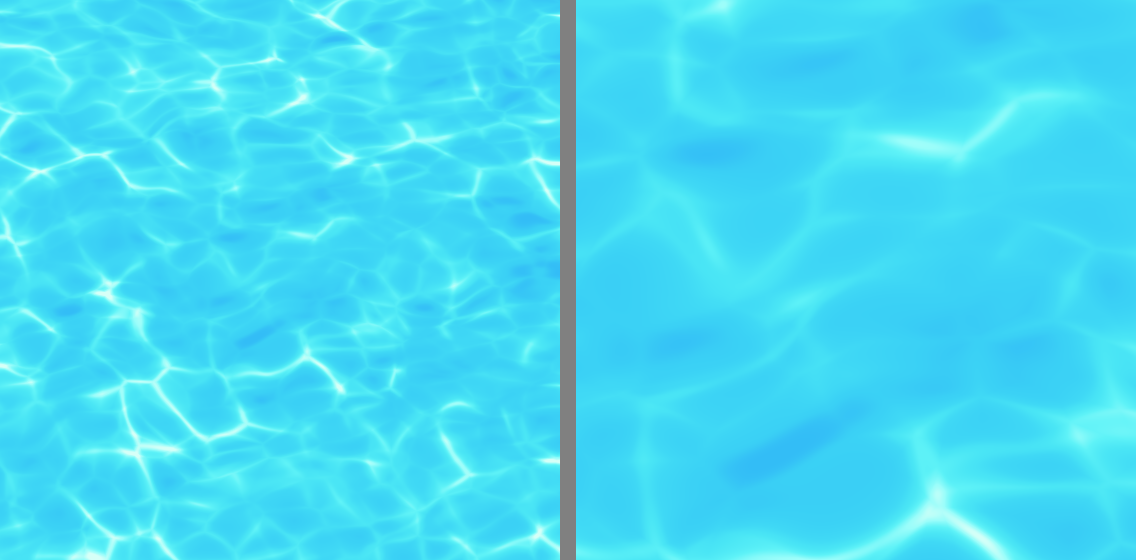
Left, the full canvas; right, a detail of the centre.
Reproduce this texture procedurally as a WebGL 1 fragment shader.

```glsl
precision highp float;
// Sunlit pool water: a soft slanted net of caustic light over clear cyan.
uniform vec2 u_resolution;

// Water colours, from shaded to glinting
const vec3 DEEP   = vec3(0.20, 0.74, 0.965);
const vec3 SHADE  = vec3(0.23, 0.82, 0.96);
const vec3 BODY   = vec3(0.25, 0.85, 0.96);
const vec3 BRIGHT = vec3(0.29, 0.90, 0.96);
const vec3 GLOW   = vec3(0.37, 0.95, 0.97);
const vec3 CREST  = vec3(0.59, 0.99, 0.98);
const vec3 GLINT  = vec3(0.84, 1.00, 0.97);

// Directions of the two families of light lines
const vec2 SHALLOW_DIR = vec2(0.95, 0.28);
const vec2 STEEP_DIR   = vec2(0.52, -0.85);

const vec2  NET_SCALE   = vec2(7.5, 8.0);   // large cells per canvas
const vec2  FINE_SCALE  = vec2(13.0, 19.0); // small cells per canvas
const float JITTER      = 0.72;
const float BASE_TONE   = 0.13;
const float NET_GAIN    = 0.70;
const float FINE_GAIN   = 0.46;
const float CORE_GAIN   = 0.60;
const float KNOT_GAIN   = 0.50;
const float MOTTLE_GAIN = 0.75;
const float STREAK_GAIN = 0.26;
const float CORE_WIDTH  = 0.040;
const float GLOW_FALL   = 7.0;
const float SHOULDER    = 0.55; // tone above which highlights are compressed
const float SQUEEZE     = 0.40;

float hash(vec2 p) {
  return fract(sin(dot(p, vec2(127.1, 311.7))) * 43758.5453);
}

vec2 hash2(vec2 p) {
  return vec2(hash(p), hash(p + vec2(37.3, 17.9)));
}

float noise(vec2 p) {
  vec2 i = floor(p);
  vec2 f = fract(p);
  f = f * f * f * (f * (f * 6.0 - 15.0) + 10.0);
  return mix(mix(hash(i), hash(i + vec2(1.0, 0.0)), f.x),
             mix(hash(i + vec2(0.0, 1.0)), hash(i + vec2(1.0)), f.x), f.y);
}

float fbm(vec2 p) {
  float sum = 0.0;
  float amp = 0.55;
  for (int i = 0; i < 3; i++) {
    sum += amp * noise(p);
    p = mat2(0.8, 0.6, -0.6, 0.8) * p * 2.1 + 11.3;
    amp *= 0.5;
  }
  return sum;
}

vec2 warp(vec2 p) {
  return vec2(noise(p), noise(p + vec2(53.1, 29.7))) - 0.5;
}

// Coordinates along the two line directions
vec2 slant(vec2 p) {
  vec2 a = SHALLOW_DIR;
  vec2 b = STEEP_DIR;
  return vec2(p.x * b.y - p.y * b.x, a.x * p.y - a.y * p.x) / (a.x * b.y - a.y * b.x);
}

// Distance to the border between jittered cells
float cellEdge(vec2 p) {
  vec2 cell = floor(p);
  float nearest = 9.0;
  float second = 9.0;
  for (int y = -1; y <= 1; y++) {
    for (int x = -1; x <= 1; x++) {
      vec2 c = cell + vec2(float(x), float(y));
      float d = length(c + 0.5 + JITTER * (hash2(c) - 0.5) - p);
      second = min(second, max(nearest, d));
      nearest = min(nearest, d);
    }
  }
  return 0.5 * (second - nearest);
}

float glow(float edge) {
  return exp(-GLOW_FALL * (sqrt(edge * edge + 0.0006) - 0.0245));
}

// Patchy strength that breaks the lines into short bright runs
float patchiness(vec2 p) {
  return smoothstep(0.32, 0.78, 0.5 * (noise(p * 7.0) + noise(p * 17.0 + 31.0)));
}

vec3 waterColor(float t) {
  vec3 c = mix(DEEP, SHADE, smoothstep(-0.1, 0.2, t));
  c = mix(c, BODY, clamp((t - 0.2) * 5.0, 0.0, 1.0));
  c = mix(c, BRIGHT, clamp((t - 0.4) * 5.0, 0.0, 1.0));
  c = mix(c, GLOW, clamp((t - 0.6) * 5.0, 0.0, 1.0));
  c = mix(c, CREST, clamp((t - 0.8) * 4.0, 0.0, 1.0));
  return mix(c, GLINT, smoothstep(1.0, 1.4, t));
}

void main() {
  vec2 uv = gl_FragCoord.xy / u_resolution.y;

  // Mild perspective, then bending by the ripples
  vec2 p = vec2(uv.x, uv.y * (0.85 + 0.3 * uv.y));
  p += 0.05 * warp(p * 5.0) + 0.022 * warp(p * 16.0 + 7.0);
  vec2 q = slant(p);

  // Two nets of light whose strength varies along the lines
  float netEdge = cellEdge(q * NET_SCALE + 3.7);
  float power = patchiness(p + 2.7);
  float net = glow(netEdge) * mix(0.3, 1.0, power);
  float fine = glow(cellEdge(q * FINE_SCALE + 41.2)) * mix(0.25, 1.0, patchiness(p + 9.1));
  float core = exp(-netEdge * netEdge / (CORE_WIDTH * CORE_WIDTH)) * power;

  // Broad mottling and thin surface streaks
  float mottle = fbm(q * vec2(7.0, 10.0) + 5.0) - 0.48;
  float streak = noise(q * vec2(9.0, 44.0) + 23.0) - 0.5;

  float tone = BASE_TONE + NET_GAIN * net + FINE_GAIN * fine + CORE_GAIN * core
             + KNOT_GAIN * net * fine + MOTTLE_GAIN * mottle + STREAK_GAIN * streak
             - 0.1 * (uv.x - 0.5);
  tone -= SQUEEZE * max(tone - SHOULDER, 0.0);
  gl_FragColor = vec4(waterColor(tone), 1.0);
}
```
